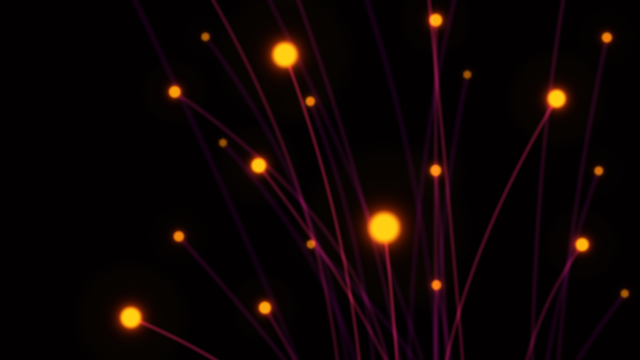
A WebGL 1 fragment shader for this background:

```glsl
precision highp float;
// Glowing amber orbs trailing curved magenta filaments over black.

#define ORB_COUNT 28
#define SMALLEST_RADIUS 0.013
#define FOOT_CENTER 1.27
#define FOOT_SPREAD 0.36
#define FOOT_DEPTH -0.35
#define JITTER 0.12
#define BACKGROUND vec3(0.006, 0.0, 0.002)
#define TAIL_FAR vec3(0.085, 0.006, 0.080)
#define TAIL_NEAR vec3(0.40, 0.065, 0.15)
#define CORE_COLOR vec3(1.0, 0.82, 0.07)
#define RIM_COLOR vec3(0.95, 0.50, 0.04)

uniform vec2 u_resolution;

float hash(float n) {
  return fract(sin(n * 127.1 + 3.7) * 43758.5453);
}

// Evenly scattered orb centers; some lie above the canvas.
vec2 orbCenter(float id) {
  float u = fract(0.01 - id * 0.7549);
  float v = fract(0.844 + id * 0.5698);
  vec2 jitter = vec2(hash(id), hash(id + 40.0)) - 0.5;
  return vec2(0.28 + 1.45 * pow(u, 1.2), 0.02 + 1.34 * v) + JITTER * jitter;
}

// Mostly small orbs, with a few large ones at the near end.
float orbRadius(float nearness) {
  return SMALLEST_RADIUS + 0.010 * nearness * nearness
       + 0.021 * pow(nearness, 12.0);
}

// Coverage of the filament that bends from an orb to its foot.
float filament(vec2 p, vec2 head, float id, float nearness) {
  float footX = mix(FOOT_CENTER, head.x, 0.25)
              + FOOT_SPREAD * (hash(id + 80.0) - 0.5);
  float drop = head.y - FOOT_DEPTH;
  float along = (head.y - p.y) / drop;
  float remaining = clamp(1.0 - along, 0.001, 1.0);
  float bend = mix(1.1, 2.6, hash(id + 120.0));

  float curveX = mix(footX, head.x, pow(remaining, bend));
  float slope = (footX - head.x) * bend * pow(remaining, bend - 1.0) / drop;
  float d = abs(p.x - curveX) / sqrt(1.0 + slope * slope);

  // Far filaments are wider and out of focus
  float width = mix(0.015, 0.0095, nearness);
  float line = 1.0 - smoothstep(0.0, width, d);
  return line * smoothstep(0.0, 0.02, along) * mix(1.0, 0.7, along);
}

// Distance from an orb center: hexagonal when far, round when near.
float orbDistance(vec2 q, float nearness) {
  vec2 a = abs(q);
  float hexagon = max(a.x, dot(a, vec2(0.5, 0.866)));
  return mix(hexagon, length(q), smoothstep(0.0, 0.4, nearness) * 0.6 + 0.4);
}

vec3 addOrb(vec3 color, vec2 offset, float nearness) {
  float q = orbDistance(offset / orbRadius(nearness), nearness);
  float brightness = mix(0.6, 1.0, smoothstep(0.0, 0.5, nearness));

  // Wide faint halo, and a tight glow that reddens outward
  float halo = nearness * (1.0 - smoothstep(4.0, 6.0, q));
  color += vec3(0.022, 0.012, 0.0) * halo;
  vec3 falloff = exp(-vec3(2.3, 3.2, 4.0) * max(q - 0.85, 0.0));
  float strength = mix(0.2, 1.0, smoothstep(0.1, 0.9, nearness));
  color += vec3(0.85, 0.32, 0.03) * falloff * strength * brightness;

  // Soft disc, yellow inside and orange at the rim
  float heat = smoothstep(0.4, 0.95, nearness);
  float inner = heat * (1.0 - smoothstep(0.6, 1.1, q));
  vec3 disc = mix(RIM_COLOR, CORE_COLOR, inner) * brightness;
  float edge = mix(0.3, 0.75, nearness);
  return mix(color, disc, 1.0 - smoothstep(edge, 1.2, q));
}

void main() {
  vec2 p = gl_FragCoord.xy / u_resolution.y;
  vec3 color = BACKGROUND;

  // Far to near, so that large orbs cover small ones
  for (int i = 0; i < ORB_COUNT; i++) {
    float id = float(i);
    float nearness = id / float(ORB_COUNT - 1);
    vec2 head = orbCenter(id);
    vec3 tailColor = mix(TAIL_FAR, TAIL_NEAR, pow(nearness, 2.8));
    color += tailColor * filament(p, head, id, nearness);
    color = addOrb(color, p - head, nearness);
  }

  gl_FragColor = vec4(min(color, 1.0), 1.0);
}
```
